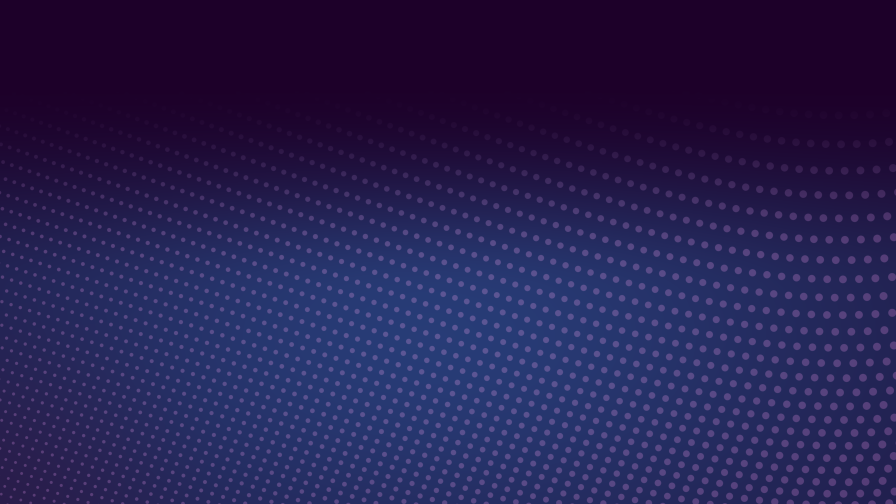
This background is drawn by a WebGL 2 fragment shader. Its source:

```glsl
#version 300 es
precision highp float;
// Dusk-blue glow behind a curved, receding sheet of violet dots.
uniform vec2 u_resolution;
out vec4 outColor;

// Colours
const vec3 DUSK = vec3(0.112, 0.0, 0.16);
const vec3 NAVY = vec3(0.125, 0.10, 0.275);
const vec3 BLUE = vec3(0.155, 0.235, 0.465);
const vec3 EMBER = vec3(0.22, 0.08, 0.25);
const vec3 VIOLET = vec3(0.52, 0.32, 0.59);
const vec3 LILAC = vec3(0.56, 0.44, 0.70);

// Layout: canvas height is one unit, depth runs down from the top edge
const vec2 GLOW_CENTER = vec2(0.857, 0.67);
const vec2 GLOW_SIZE = vec2(0.76, 0.41);
const vec2 DUSK_FADE = vec2(0.155, 0.58);
const vec2 DOT_FADE = vec2(0.17, 0.52);
const float DOT_ALPHA = 0.51;

// Dot sheet
const float CREST_X = 1.667;
const float CREST_WIDTH = 0.417;
const float ROW_SLOPE = 0.36;
const float BEND_SHARE = 0.7;
const float BEND_STEP = 0.0324;
const float NEAR_STEP = 0.0116;
const float EXTRA_STEP = 0.037;
const float STEP_DECAY = 0.51;
const float STEP_ORIGIN = 0.366;
const float ROW_PHASE = 0.048;
const float COLUMN_STEP = 0.019;
const float COLUMN_GROWTH = 0.0065;
const float COLUMN_LEAN = 0.45;

// Maps a place to column and row numbers; dots sit on the integers.
vec2 dotGrid(vec2 p) {
    float d = p.x - CREST_X;
    float bend = ROW_SLOPE * (sqrt(d * d + CREST_WIDTH * CREST_WIDTH) - CREST_WIDTH);

    // Row spacing decays from wide at the top to narrow at the bottom
    float t = (p.y + BEND_SHARE * bend - STEP_ORIGIN) / STEP_DECAY;
    float row = log((NEAR_STEP * exp(t) + EXTRA_STEP) / ROW_PHASE) * STEP_DECAY / NEAR_STEP;
    row += (1.0 - BEND_SHARE) * bend / BEND_STEP;

    // Column spacing widens to the right
    float lean = p.x + COLUMN_LEAN * p.y;
    float column = log(COLUMN_STEP + COLUMN_GROWTH * lean) / COLUMN_GROWTH;
    return vec2(column, row);
}

// Coverage of the nearest dot, measured in canvas units.
float dotMask(vec2 p, float pixel) {
    vec2 grid = dotGrid(p);
    mat2 gridPerUnit = mat2(dFdx(grid), dFdy(grid)) / pixel;
    vec2 toDot = inverse(gridPerUnit) * (fract(grid + 0.5) - 0.5);
    float radius = 0.0042 + 0.0021 * p.x - 0.0016 * p.y * max(1.0 - p.x / 1.78, 0.0);
    return 1.0 - smoothstep(radius - 0.7 * pixel, radius + 0.7 * pixel, length(toDot));
}

void main() {
    float pixel = 1.0 / u_resolution.y;
    vec2 p = gl_FragCoord.xy * pixel;
    p.y = 1.0 - p.y;

    // Background glow under a dark upper band
    vec2 q = (p - GLOW_CENTER) / GLOW_SIZE;
    float glow = exp(-0.85 * dot(q, q));
    vec3 color = mix(NAVY, BLUE, glow);
    float ember = 1.0 - smoothstep(0.0, 0.5, length(p - vec2(0.0, 1.0)));
    color = mix(color, EMBER, 0.35 * ember);
    color = mix(DUSK, color, smoothstep(DUSK_FADE.x, DUSK_FADE.y, p.y));

    // Dots brighten toward the glow and vanish into the band
    float alpha = DOT_ALPHA * smoothstep(DOT_FADE.x, DOT_FADE.y, p.y);
    color = mix(color, mix(VIOLET, LILAC, glow), alpha * dotMask(p, pixel));
    outColor = vec4(color, 1.0);
}
```
